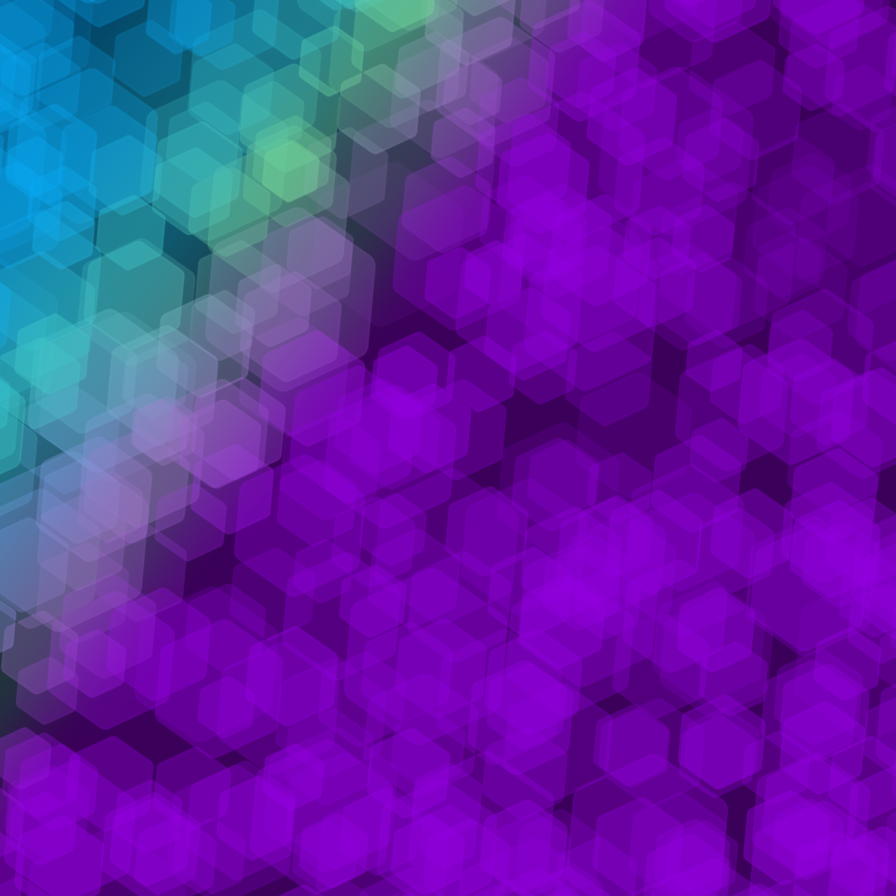
Reproduce this background procedurally as a Shadertoy shader.

```glsl
// Translucent rounded hexagons scattered over a diagonal blue, green and violet glow.

const int   LAYERS       = 6;
const float CELL_LARGE   = 0.175;  // cell width of the first layer
const float CELL_SHRINK  = 0.885;  // cell width ratio between layers
const float PRESENCE     = 0.80;   // share of cells that hold a hexagon
const float TILT         = 0.09;   // clockwise lean in radians
const float ROUNDING     = 0.17;   // corner radius relative to the apothem
const float ALPHA_MIN    = 0.15;
const float ALPHA_MAX    = 0.42;
const float RIM_WIDTH    = 0.004;

// Diagonal where violet gives way to the cool corner
const vec2 BAND_ORIGIN = vec2(0.0, 0.12);
const vec2 BAND_ALONG  = vec2(0.611, 0.791);

const vec3 VIOLET     = vec3(0.58, 0.00, 0.89);
const vec3 LAVENDER   = vec3(0.62, 0.46, 0.78);
const vec3 PERIWINKLE = vec3(0.43, 0.66, 0.92);
const vec3 PALE_GREEN = vec3(0.45, 0.84, 0.60);
const vec3 TEAL       = vec3(0.25, 0.78, 0.78);
const vec3 AZURE      = vec3(0.03, 0.66, 0.95);

const vec3 DARK_VIOLET = vec3(0.23, 0.00, 0.35);
const vec3 DARK_SLATE  = vec3(0.13, 0.20, 0.24);
const vec3 DARK_TEAL   = vec3(0.05, 0.36, 0.45);
const vec3 DARK_BLUE   = vec3(0.00, 0.25, 0.40);

// Integer hash: three random values per cell and layer
vec3 hash3(ivec3 cell) {
    uvec3 v = uvec3(cell + 64) * 1664525u + 1013904223u;
    v.x += v.y * v.z; v.y += v.z * v.x; v.z += v.x * v.y;
    v ^= v >> 16u;
    v.x += v.y * v.z; v.y += v.z * v.x; v.z += v.x * v.y;
    return vec3(v >> 8u) / 16777216.0;
}

// Signed distance to a rounded hexagon with a corner at the top
float hexagon(vec2 p, float apothem) {
    const vec3 k = vec3(-0.8660, 0.5, 0.5774);
    float corner = ROUNDING * apothem;
    float r = apothem - corner;
    p = abs(p.yx);
    p -= 2.0 * min(dot(k.xy, p), 0.0) * k.xy;
    p -= vec2(clamp(p.x, -k.z * r, k.z * r), r);
    return length(p) * sign(p.y) - corner;
}

// Signed distance across the band, positive toward the upper left
float acrossBand(vec2 p) {
    return dot(p - BAND_ORIGIN, vec2(-BAND_ALONG.y, BAND_ALONG.x));
}

vec3 lightColor(vec2 p) {
    float d = acrossBand(p);
    vec3 middle = mix(PERIWINKLE, PALE_GREEN, smoothstep(0.35, 0.85, dot(p, BAND_ALONG)));
    vec3 c = mix(VIOLET, LAVENDER, smoothstep(-0.05, 0.09, d));
    c = mix(c, middle, smoothstep(0.08, 0.17, d));
    c = mix(c, TEAL, smoothstep(0.17, 0.26, d));
    return mix(c, AZURE, smoothstep(0.25, 0.36, d));
}

vec3 darkColor(vec2 p) {
    float d = acrossBand(p);
    vec3 c = mix(DARK_VIOLET, DARK_SLATE, smoothstep(-0.04, 0.08, d));
    c = mix(c, DARK_TEAL, smoothstep(0.08, 0.26, d));
    return mix(c, DARK_BLUE, smoothstep(0.30, 0.50, d));
}

float glow(vec2 p, vec2 center, float radius) {
    vec2 q = (p - center) / radius;
    return exp(-dot(q, q));
}

// Hexagon strength, lowered inside the dark hollows
float strength(vec2 p) {
    float hollow = 0.65 * glow(p, vec2(0.93, 0.77), 0.15)
                 + 0.70 * glow(p, vec2(0.44, 0.76), 0.07)
                 + 0.50 * glow(p, vec2(0.63, 0.50), 0.09)
                 + 0.40 * glow(p, vec2(0.00, 1.00), 0.12);
    return 1.0 - hollow;
}

void mainImage(out vec4 fragColor, in vec2 fragCoord) {
    vec2 p = fragCoord / iResolution.y;
    float pixel = 1.0 / iResolution.y;
    mat2 lean = mat2(cos(TILT), sin(TILT), -sin(TILT), cos(TILT));
    vec3 color = darkColor(p);

    // Layers run from large and faint to small and bright
    float cellSize = CELL_LARGE;
    for (int layer = 0; layer < LAYERS; layer++) {
        float depth = float(layer) / float(LAYERS - 1);
        ivec2 home = ivec2(floor(p / cellSize));
        for (int y = -1; y <= 1; y++)
        for (int x = -1; x <= 1; x++) {
            ivec2 cell = home + ivec2(x, y);
            vec3 place = hash3(ivec3(cell, layer));
            vec3 look = hash3(ivec3(cell, layer + LAYERS));
            if (look.x > PRESENCE) continue;

            vec2 center = (vec2(cell) + 0.1 + 0.8 * place.xy) * cellSize;
            float apothem = cellSize * mix(0.32, 0.53, place.z);
            float dist = hexagon(lean * (p - center), apothem);
            float fill = smoothstep(pixel, -pixel, dist);
            float rim = smoothstep(-RIM_WIDTH, 0.0, dist);

            float alpha = mix(ALPHA_MIN, ALPHA_MAX, 0.7 * look.y + 0.3 * depth);
            alpha *= strength(center) * (1.0 + 0.15 * rim);
            color = mix(color, lightColor(mix(p, center, 0.6)), alpha * fill);
        }
        cellSize *= CELL_SHRINK;
    }
    fragColor = vec4(color, 1.0);
}
```
